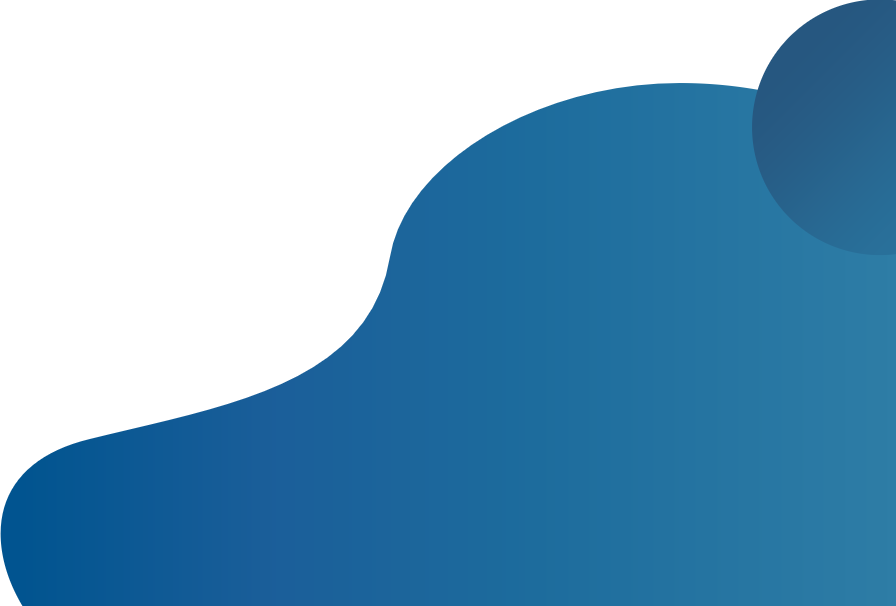
Give the GLSL for this background, as a Shadertoy shader.

```glsl
#define CURVE_COUNT 5
#define CURVE_STEPS 20
#define DISC_CENTER vec2(1.452, 0.790)
#define DISC_RADIUS 0.211
#define WAVE_DEEP vec3(0.005, 0.330, 0.563)
#define WAVE_BLUE vec3(0.105, 0.370, 0.602)
#define WAVE_TEAL vec3(0.112, 0.422, 0.615)
#define WAVE_PALE vec3(0.180, 0.490, 0.650)
#define DISC_DARK vec3(0.150, 0.340, 0.500)
#define DISC_LIGHT vec3(0.160, 0.445, 0.610)

// Chained cubic curves; neighbours share an end point
const vec2 OUTLINE[16] = vec2[16](
    vec2(0.037, 0.000), vec2(0.012, 0.042), vec2(0.001, 0.083),
    vec2(0.001, 0.1195), vec2(0.001, 0.195), vec2(0.050, 0.252),
    vec2(0.148, 0.2755), vec2(0.366, 0.3295), vec2(0.609, 0.364),
    vec2(0.6435, 0.576), vec2(0.6686, 0.730), vec2(0.886, 0.863),
    vec2(1.121, 0.863), vec2(1.168, 0.863), vec2(1.210, 0.859),
    vec2(1.252, 0.8516));

vec2 cubicPoint(int first, float t) {
    float s = 1.0 - t;
    return s * s * s * OUTLINE[first]
         + 3.0 * s * s * t * OUTLINE[first + 1]
         + 3.0 * s * t * t * OUTLINE[first + 2]
         + t * t * t * OUTLINE[first + 3];
}

// Adds one edge: x keeps the squared distance, y flips on each crossing
void addEdge(vec2 p, vec2 a, vec2 b, inout vec2 field) {
    vec2 edge = b - a;
    vec2 toPoint = p - a;
    vec2 gap = toPoint - edge * clamp(dot(toPoint, edge) / dot(edge, edge), 0.0, 1.0);
    field.x = min(field.x, dot(gap, gap));
    if ((a.y > p.y) != (b.y > p.y) && toPoint.x < edge.x * toPoint.y / edge.y)
        field.y = -field.y;
}

// Signed distance to the wave, negative inside
float waveDistance(vec2 p) {
    vec2 field = vec2(1e3, 1.0);
    vec2 start = vec2(0.10, -0.11);
    vec2 previous = start;
    for (int curve = 0; curve < CURVE_COUNT; curve++) {
        for (int i = 0; i <= CURVE_STEPS; i++) {
            // Each joint is visited once
            if (i == 0 && curve > 0) continue;
            vec2 next = cubicPoint(curve * 3, float(i) / float(CURVE_STEPS));
            addEdge(p, previous, next, field);
            previous = next;
        }
    }
    // Close the shape beneath the disc and beyond the canvas
    vec2 right = vec2(2.0, 0.5);
    vec2 corner = vec2(2.0, -0.11);
    addEdge(p, previous, right, field);
    addEdge(p, right, corner, field);
    addEdge(p, corner, start, field);
    return sqrt(field.x) * field.y;
}

vec3 waveColor(float x) {
    vec3 color = mix(WAVE_DEEP, WAVE_BLUE, clamp((x - 0.04) / 0.41, 0.0, 1.0));
    color = mix(color, WAVE_TEAL, clamp((x - 0.45) / 0.42, 0.0, 1.0));
    return mix(color, WAVE_PALE, clamp((x - 0.87) / 0.61, 0.0, 1.0));
}

float coverage(float signedDistance) {
    return clamp(0.5 - signedDistance * iResolution.y, 0.0, 1.0);
}

void mainImage(out vec4 fragColor, in vec2 fragCoord) {
    // Canvas height is one unit
    vec2 p = fragCoord / iResolution.y;
    vec3 color = mix(vec3(1.0), waveColor(p.x), coverage(waveDistance(p)));

    // Disc with a diagonal gradient
    vec2 q = p - DISC_CENTER;
    float diagonal = dot(q, vec2(0.707, -0.707)) / DISC_RADIUS;
    vec3 discColor = mix(DISC_DARK, DISC_LIGHT, smoothstep(-1.0, 1.0, diagonal));
    color = mix(color, discColor, coverage(length(q) - DISC_RADIUS));

    fragColor = vec4(color, 1.0);
}
```
